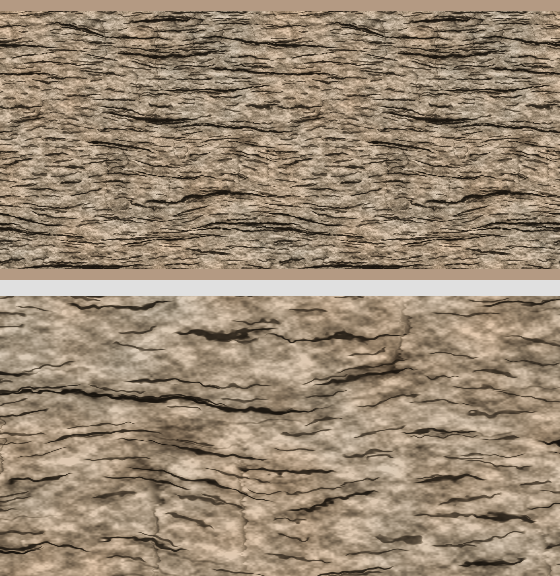
Top: the whole. Bottom: its middle third, enlarged.
This texture is drawn by a WebGL 2 fragment shader. Its source:

```glsl
#version 300 es
precision highp float;
// Weathered bark: a grainy tan surface split by tapered, ragged horizontal cracks,
// with faint upright fissures. Layered periodic noise and scattered lens shapes
// form a tile as wide as the canvas is high, framed by plain strips.

#define BORDER 0.039
#define BASE_TONE 0.685
#define GRAIN 0.62
#define RELIEF 0.30
#define PLATES 0.20
#define CRACK_TONE 0.11
#define CRACK_WIDTH 0.0068
#define CRACK_REACH 0.27
#define CRACK_SHARE 0.72
#define WARMTH 0.16

uniform vec2 u_resolution;
out vec4 fragColor;

vec3 hash3(vec2 cell, float seed) {
    uvec3 v = uvec3(ivec3(vec3(cell, seed)));
    v = v * 1664525u + 1013904223u;
    v.x += v.y * v.z; v.y += v.z * v.x; v.z += v.x * v.y;
    v ^= v >> 16u;
    v.x += v.y * v.z; v.y += v.z * v.x; v.z += v.x * v.y;
    return vec3(v >> 8u) / 16777216.0;
}

// Value noise that repeats every unit of x; freq.x is a whole number.
float noise(vec2 p, vec2 freq, float seed) {
    vec2 q = p * freq, i = floor(q), f = fract(q);
    f = f * f * (3.0 - 2.0 * f);
    float x0 = mod(i.x, freq.x), x1 = mod(i.x + 1.0, freq.x);
    float low = mix(hash3(vec2(x0, i.y), seed).x, hash3(vec2(x1, i.y), seed).x, f.x);
    float high = mix(hash3(vec2(x0, i.y + 1.0), seed).x, hash3(vec2(x1, i.y + 1.0), seed).x, f.x);
    return mix(low, high, f.y);
}

float fbm(vec2 p, vec2 freq, float seed) {
    float sum = 0.0, total = 0.0, amp = 1.0;
    for (int k = 0; k < 4; k++) {
        sum += amp * noise(p, freq, seed + float(k));
        total += amp;
        amp *= 0.75;
        freq *= 2.0;
    }
    return sum / total;
}

// Thin lines along the middle level of a noise field.
float veins(vec2 p, vec2 freq, float seed, float width) {
    return 1.0 - smoothstep(0.0, width, abs(noise(p, freq, seed) - 0.5));
}

// One tapered crack with a soft shadow per grid cell.
float cracks(vec2 p, vec2 grid, float reach, float width, float rag, float seed) {
    float px = 1.0 / u_resolution.y, dark = 0.0;
    vec2 home = floor(p * grid);
    for (int j = -1; j <= 1; j++)
    for (int i = -1; i <= 1; i++) {
        vec2 cell = home + vec2(i, j);
        vec2 key = vec2(mod(cell.x, grid.x), cell.y);
        vec3 place = hash3(key, seed), kind = hash3(key, seed + 1.0);
        if (kind.x > CRACK_SHARE) continue;
        vec2 d = p - (cell + place.xy) / grid;
        float along = d.x / (reach * mix(0.4, 1.0, place.z));
        float taper = max(1.0 - along * along, 0.0);
        float w = width * taper * mix(0.4, 1.0, kind.y) * mix(0.25, 1.6, rag);
        float off = abs(d.y - d.x * (kind.z - 0.58) * 0.2);
        float core = 1.0 - smoothstep(w * 0.35, w * 1.15 + px * 0.8, off);
        float shade = 0.4 * exp(-off / (w * 2.2 + 0.0005));
        dark = max(dark, max(core, shade) * smoothstep(0.0, 0.35, taper));
    }
    return dark;
}

vec3 barkColor(float tone) {
    vec3 deep = vec3(0.10, 0.08, 0.055), shadow = vec3(0.33, 0.28, 0.22);
    vec3 tan_ = vec3(0.58, 0.51, 0.42), pale = vec3(0.87, 0.79, 0.70);
    vec3 c = mix(deep, shadow, clamp((tone - 0.10) / 0.23, 0.0, 1.0));
    c = mix(c, tan_, clamp((tone - 0.33) / 0.25, 0.0, 1.0));
    return mix(c, pale, clamp((tone - 0.58) / 0.29, 0.0, 1.0));
}

void main() {
    vec2 p = gl_FragCoord.xy / u_resolution.y;

    // Bend and roughen the crack paths
    vec2 bent = p;
    bent.y += 0.045 * (noise(p, vec2(5, 9), 3.0) - 0.5);
    bent.y += 0.020 * (fbm(p, vec2(18, 30), 5.0) - 0.5);
    float rag = fbm(p, vec2(22, 90), 11.0);
    rag = smoothstep(0.25, 0.75, rag);

    // Surface: grain lit from above, broad plates, fine fissures
    float grain = fbm(p, vec2(36, 64), 21.0);
    float lit = grain - fbm(p + vec2(0.002, 0.006), vec2(36, 64), 21.0);
    float plates = fbm(bent, vec2(7, 26), 31.0);
    float tone = BASE_TONE + GRAIN * (grain - 0.5) + RELIEF * lit + PLATES * (plates - 0.5);
    float broken = smoothstep(0.4, 0.7, noise(p, vec2(9, 14), 41.0));
    tone -= 0.17 * broken * veins(bent, vec2(12, 52), 43.0, 0.10);
    float upright = smoothstep(0.5, 0.75, noise(p, vec2(8, 7), 45.0));
    vec2 sway = p + vec2(0.03 * (grain - 0.5), 0.0);
    tone -= 0.20 * upright * veins(sway, vec2(17, 6), 47.0, 0.035);

    // Cracks from long to short
    float dark = cracks(bent, vec2(3, 11), CRACK_REACH, CRACK_WIDTH, rag, 51.0);
    dark = max(dark, 0.90 * cracks(bent, vec2(6, 23), CRACK_REACH * 0.36, CRACK_WIDTH * 0.45, rag, 61.0));
    dark = max(dark, 0.70 * cracks(bent, vec2(12, 42), CRACK_REACH * 0.17, CRACK_WIDTH * 0.28, rag, 71.0));
    tone = mix(tone, CRACK_TONE + 0.12 * (grain - 0.5), dark);

    // Slow drift between rusty and grey areas
    float warm = WARMTH * (fbm(p, vec2(4, 6), 81.0) - 0.5);
    vec3 color = barkColor(tone) * (1.0 + warm * vec3(0.7, -0.1, -0.8));

    // Plain strips along the top and bottom
    float px = 1.0 / u_resolution.y;
    float inside = smoothstep(-0.5 * px, 0.5 * px, min(p.y, 1.0 - p.y) - BORDER);
    fragColor = vec4(mix(vec3(0.705, 0.605, 0.515), color, inside), 1.0);
}
```
